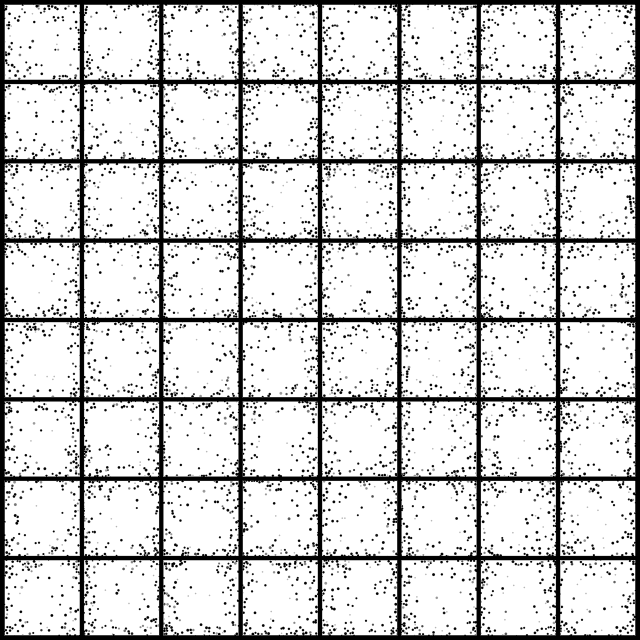
Give the GLSL for this pattern, as a Shadertoy shader.

```glsl
const float CELLS = 8.0;            // repeats across and down
const float PITCH = 0.124;          // spacing of the grid lines
const float LINE_HALF = 0.0034;     // half the line width
const float SPECK_GRID = 240.0;     // speck sites across the canvas
const float SPECK_RADIUS = 0.0020;
const float SPECK_DENSITY = 0.30;   // chance of a speck beside a line
const float SPECK_FALLOFF = 0.0115; // distance over which specks thin out
const float STRAY_DENSITY = 0.008;  // faint specks anywhere in a cell
const vec3 PAPER = vec3(1.0);
const vec3 INK = vec3(0.0);

vec3 hash32(vec2 p) {
    vec3 q = fract(p.xyx * vec3(0.1031, 0.1030, 0.0973));
    q += dot(q, q.yxz + 33.33);
    return fract((q.xxy + q.yzz) * q.zyx);
}

// Distance on each axis to the nearest grid line centre
vec2 gridDistance(vec2 p) {
    return abs(fract(p / PITCH + 0.5) - 0.5) * PITCH;
}

// Layered sines that gather the specks into loose clumps
float clumping(vec2 p) {
    float waves = sin(p.x * 91.0 + 2.3 * sin(p.y * 67.0))
                + sin(p.y * 113.0 + 1.9 * sin(p.x * 79.0))
                + 0.6 * sin((p.x - p.y) * 211.0);
    return 1.0 + 0.25 * waves;
}

// Ink coverage of the specks: jittered cells, denser near the lines
float specks(vec2 p, float blur) {
    vec2 site = floor(p * SPECK_GRID);
    float coverage = 0.0;
    for (int y = -1; y <= 1; y++) {
        for (int x = -1; x <= 1; x++) {
            vec2 id = site + vec2(x, y);
            vec3 place = hash32(id + 311.0);
            vec3 kind = hash32(id + 757.0);
            vec2 centre = (id + 0.15 + 0.7 * place.xy) / SPECK_GRID;
            vec2 gap = max(gridDistance(centre) - LINE_HALF, 0.0);
            vec2 nearLine = exp(-gap / SPECK_FALLOFF);
            float chance = SPECK_DENSITY * (nearLine.x + nearLine.y) * clumping(centre);

            // Strays are small and grey, the rest mostly solid
            float solid = step(place.z, chance);
            float stray = step(place.z, chance + STRAY_DENSITY);
            float radius = SPECK_RADIUS * mix(0.55, mix(0.7, 1.1, kind.x), solid);
            float tone = mix(0.3, mix(0.4, 1.0, smoothstep(0.0, 0.25, kind.y)), solid);
            float d = length(p - centre) - radius;
            float dot_ = 1.0 - smoothstep(-blur, blur, d);
            coverage = max(coverage, stray * tone * dot_);
        }
    }
    return coverage;
}

void mainImage(out vec4 fragColor, in vec2 fragCoord) {
    float size = min(iResolution.x, iResolution.y);
    vec2 p = (fragCoord - 0.5 * iResolution.xy) / size;
    float blur = 0.7 / size;

    // Grid lines, with solid ink beyond the outermost ones
    vec2 toLine = gridDistance(p);
    vec2 outer = abs(p) - 0.5 * CELLS * PITCH;
    float d = min(min(toLine.x, toLine.y) - LINE_HALF, -max(outer.x, outer.y));
    float grid = 1.0 - smoothstep(-blur, blur, d);

    float ink = max(grid, specks(p, blur));
    fragColor = vec4(mix(PAPER, INK, ink), 1.0);
}
```
